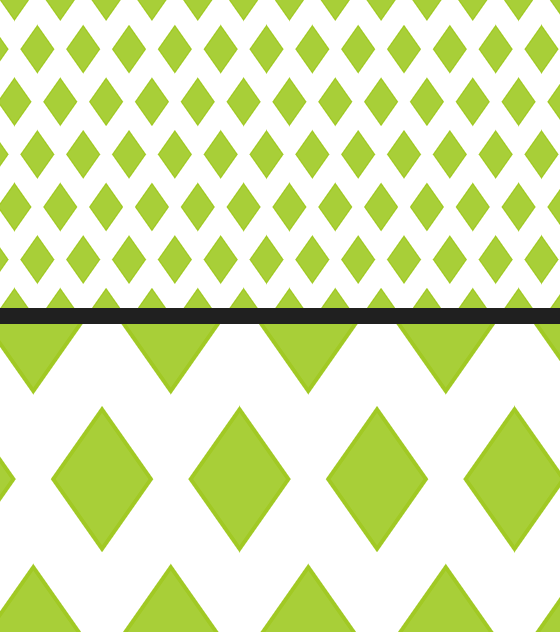
Top, the full canvas; bottom, a detail of the centre.
Write a Shadertoy shader that draws this pattern.

```glsl
#define PITCH vec2(0.1488, 0.1708)      // column and row spacing, in canvas heights
#define HALF_SIZE vec2(0.0555, 0.0792)  // half width and half height of a diamond
#define ORIGIN vec2(0.1213, 0.4988)     // centre of one diamond in an even row
#define RIM_WIDTH 0.0043
#define PAPER vec3(1.0)
#define FILL vec3(0.66, 0.81, 0.22)
#define RIM vec3(0.63, 0.79, 0.14)

// Signed distance to the diamond's edge lines, keeping the corners sharp
float diamondDistance(vec2 p, vec2 halfSize) {
    vec2 q = abs(p);
    return (dot(q, halfSize.yx) - halfSize.x * halfSize.y) / length(halfSize);
}

// Position relative to the nearest centre, odd rows shifted by half a column
vec2 staggeredCell(vec2 p) {
    vec2 grid = (p - ORIGIN) / PITCH;
    float row = floor(grid.y + 0.5);
    grid.x += 0.5 * mod(row, 2.0);
    return (fract(grid + 0.5) - 0.5) * PITCH;
}

void mainImage(out vec4 fragColor, in vec2 fragCoord) {
    vec2 p = fragCoord / iResolution.y;
    float pixel = 1.0 / iResolution.y;
    float d = diamondDistance(staggeredCell(p), HALF_SIZE);

    // Flat fill with a slightly deeper rim
    float rim = smoothstep(-0.5 * pixel, 0.5 * pixel, d + RIM_WIDTH);
    vec3 ink = mix(FILL, RIM, rim);

    // Antialiased coverage over the paper
    float coverage = clamp(0.5 - d / pixel, 0.0, 1.0);
    fragColor = vec4(mix(PAPER, ink, coverage), 1.0);
}
```
